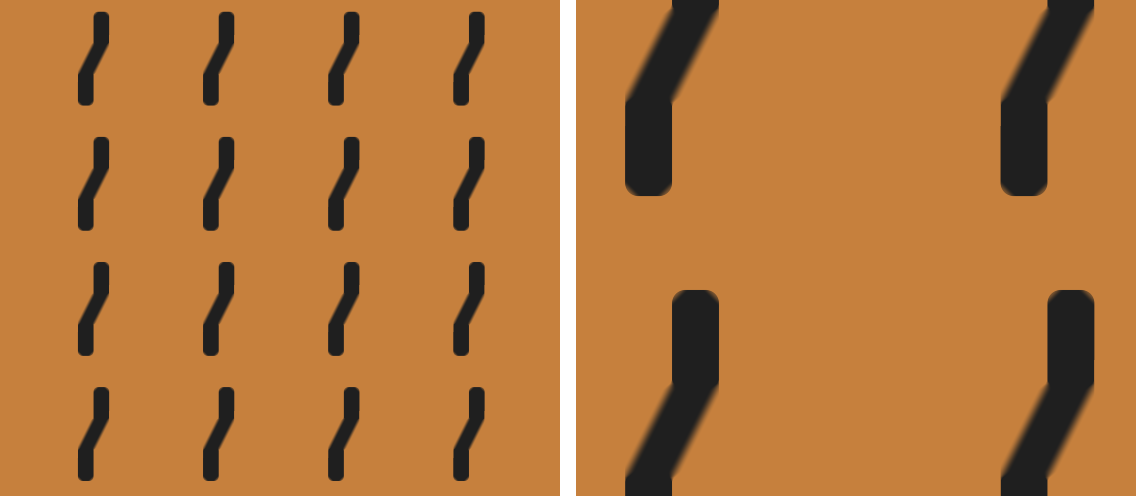
Left: the whole. Right: its middle third, enlarged.
This pattern is drawn by a Shadertoy shader. Its source:

```glsl
// Rows of dark, kinked upright strokes with softened corners on a flat ochre ground.

// One unit is the width of a stroke.
const float UNITS_ACROSS = 35.8;              // canvas width in units
const float PERIOD       = 8.0;               // spacing of strokes, both ways
const vec2  FIRST_CENTER = vec2(5.98, 3.96);  // centre of the lower left stroke
const float HALF_WIDTH   = 0.5;
const float HALF_HEIGHT  = 3.0;
const float KINK         = 1.0;               // half height of the slanted part
const float SLANT_BLUR   = 0.15;              // softness of the slanted edges
const float CAP_RADIUS   = 0.28;              // rounding of the end corners
const float CAP_CHAMFER  = 0.34;              // cut of the solid core at the ends
const float CAP_FADE     = 0.14;              // fade from core to outer corner
const float CAP_TINT     = 0.42;              // ink left at the outer corner

const vec3 GROUND = vec3(0.776, 0.502, 0.239);
const vec3 INK    = vec3(0.122, 0.122, 0.122);

float fillEdge(float dist, float blur) {
    return 1.0 - smoothstep(-blur, blur, dist);
}

float roundedCorner(vec2 edge, float radius) {
    vec2 q = edge + radius;
    return length(max(q, 0.0)) + min(max(q.x, q.y), 0.0) - radius;
}

// Ink coverage of one stroke centred on the origin.
float strokeInk(vec2 p, float aa) {
    // Half-turn symmetry: only the upper half is drawn
    p *= p.y < 0.0 ? -1.0 : 1.0;

    float center = HALF_WIDTH * min(p.y / KINK, 1.0);
    vec2 edge = vec2(abs(p.x - center) - HALF_WIDTH, p.y - HALF_HEIGHT);

    // Soft sides on the slant, crisp sides on the upright part
    float blur = mix(max(SLANT_BLUR, aa), aa, smoothstep(0.85, 1.1, p.y / KINK));
    float body = fillEdge(edge.x, blur) * fillEdge(abs(p.x) - 2.0 * HALF_WIDTH, aa);

    // Rounded end with a chamfered solid core
    float cap = fillEdge(roundedCorner(edge, CAP_RADIUS), aa);
    float chamfer = (edge.x + edge.y + CAP_CHAMFER) * 0.7071;
    float core = mix(1.0, CAP_TINT, smoothstep(-aa, CAP_FADE, chamfer));

    return p.y > KINK * 1.5 ? cap * core : body;
}

void mainImage(out vec4 fragColor, in vec2 fragCoord) {
    float unitsPerPixel = UNITS_ACROSS / iResolution.x;
    vec2 p = fragCoord * unitsPerPixel - FIRST_CENTER;

    // Fold the plane into one square cell
    vec2 cell = mod(p + 0.5 * PERIOD, PERIOD) - 0.5 * PERIOD;

    float ink = strokeInk(cell, 0.6 * unitsPerPixel);
    fragColor = vec4(mix(GROUND, INK, ink), 1.0);
}
```
